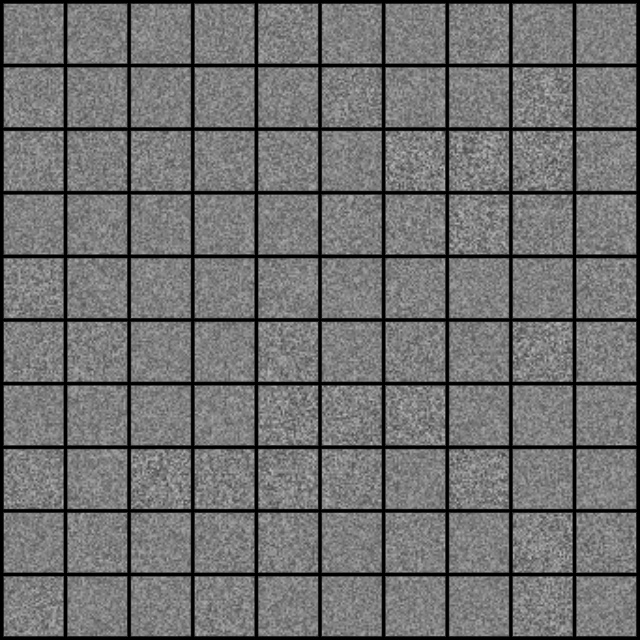
This pattern is drawn by a WebGL 1 fragment shader. Its source:

```glsl
precision highp float;

uniform vec2 u_resolution;

#define TILES 10.0          // tiles per side
#define GRAINS 32.0         // noise grains per tile side
#define LINE 2.0            // line width, in grains
#define LINE_SOFTNESS 0.5   // half width of the line edge, in grains
#define GRAY 0.502          // mean tile brightness
#define GRAIN_CONTRAST 0.2  // noise amplitude of an ordinary tile
#define CONTRAST_SPREAD 0.5 // extra amplitude of the roughest tiles

float hash(vec2 p) {
  vec3 q = fract(p.xyx * vec3(0.1031, 0.1030, 0.0973));
  q += dot(q, q.yzx + 33.33);
  return fract((q.x + q.y) * q.z);
}

// Zero-mean grain with a triangular distribution
float grain(vec2 cell) {
  return hash(cell + 17.0) + hash(cell + vec2(531.0, 269.0)) - 1.0;
}

// Bilinear blend between grain centres
float grainNoise(vec2 p) {
  p -= 0.5;
  vec2 cell = floor(p);
  vec2 f = p - cell;
  float bottom = mix(grain(cell), grain(cell + vec2(1.0, 0.0)), f.x);
  float top = mix(grain(cell + vec2(0.0, 1.0)), grain(cell + 1.0), f.x);
  return mix(bottom, top, f.y);
}

void main() {
  float pitch = GRAINS + LINE;
  float span = TILES * pitch + LINE;
  vec2 p = gl_FragCoord.xy / u_resolution * span;

  // Tile index and position measured from the centre of its lower-left lines
  vec2 fromLine = p - 0.5 * LINE;
  vec2 tile = clamp(floor(fromLine / pitch), 0.0, TILES - 1.0);
  vec2 local = fromLine - tile * pitch;

  // Gray grain, rougher in a few tiles
  float roughness = pow(hash(tile + 91.0), 3.0);
  float contrast = GRAIN_CONTRAST * (0.92 + CONTRAST_SPREAD * roughness);
  float shade = GRAY + contrast * grainNoise(p);

  // Black grid lines, including the outer border
  vec2 edge = min(local, pitch - local) - 0.5 * LINE;
  float soft = max(LINE_SOFTNESS, 0.5 * span / min(u_resolution.x, u_resolution.y));
  float inside = smoothstep(-soft, soft, min(edge.x, edge.y));

  gl_FragColor = vec4(vec3(shade * inside), 1.0);
}
```
